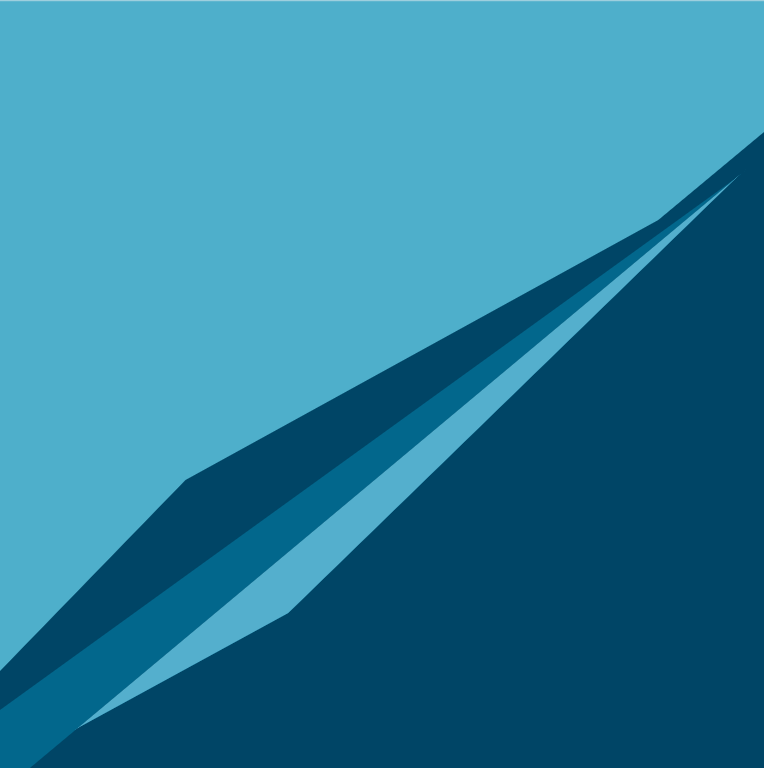
Give the GLSL for this background, as a Shadertoy shader.

```glsl
// Flat diagonal slopes: a pale sky above a dark bent ridge, crossed by a blue
// wedge and a light sliver that meet at one tip near the upper right.
// Each shape combines signed half-plane distances with min and max.

#define SKY    vec3(0.306, 0.686, 0.796)
#define DARK   vec3(0.000, 0.271, 0.400)
#define BLUE   vec3(0.008, 0.404, 0.549)
#define LIGHT  vec3(0.329, 0.686, 0.804)
#define RIM    vec3(0.620, 0.810, 0.870)
#define TIP    vec2(0.9634, 0.7682)
#define RIM_HEIGHT 0.0016

// Signed distance to the line a-b, positive on the left of its direction.
float leftOf(vec2 p, vec2 a, vec2 b) {
    vec2 d = normalize(b - a);
    return d.x * (p.y - a.y) - d.y * (p.x - a.x);
}

// Antialiased coverage of a region whose inside is positive.
float coverage(float dist) {
    return clamp(dist * iResolution.y + 0.5, 0.0, 1.0);
}

void mainImage(out vec4 fragColor, in vec2 fragCoord) {
    vec2 p = fragCoord / iResolution.xy;

    // Ridge: three edges with an outward bend, then an inward bend
    vec2 shoulder = vec2(0.2428, 0.3750);
    vec2 notch = vec2(0.8616, 0.7135);
    float lowerSlope = -leftOf(p, vec2(0.0, 0.1263), shoulder);
    float middleSlope = -leftOf(p, shoulder, notch);
    float upperSlope = -leftOf(p, notch, vec2(1.0, 0.8281));
    float ridge = max(min(lowerSlope, middleSlope), upperSlope);

    // Light sliver: a triangle hanging below the shared fold line
    vec2 foldStart = vec2(0.1018, 0.0521);
    vec2 elbow = vec2(0.3773, 0.2018);
    float fold = leftOf(p, foldStart, TIP);
    float sliverBase = min(leftOf(p, foldStart, elbow), leftOf(p, elbow, TIP));
    float sliver = min(-fold, sliverBase);

    // Blue wedge: continues beneath the sliver to leave no seam
    float wedgeTop = -leftOf(p, vec2(0.0, 0.0755), TIP);
    float wedge = min(wedgeTop, max(fold, sliver));

    // Layers from back to front
    vec3 color = mix(SKY, DARK, coverage(ridge));
    color = mix(color, BLUE, coverage(wedge));
    color = mix(color, LIGHT, coverage(sliver));

    // Thin pale rim along the top
    color = mix(color, RIM, coverage(p.y - 1.0 + RIM_HEIGHT));
    fragColor = vec4(color, 1.0);
}
```
